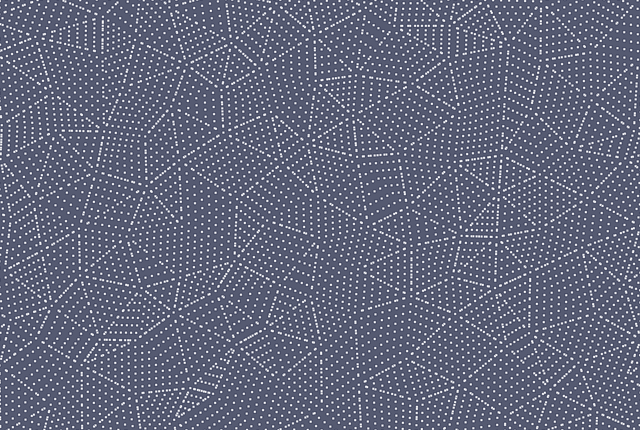
Reproduce this pattern procedurally as a Shadertoy shader.

```glsl
// Dotted triangle mesh: every triangle is filled with its own even grid of small pale dots.

#define CELL 0.121          // mean edge of a mesh triangle, in canvas heights
#define JITTER 0.54         // scatter of mesh corners, in cells
#define TILT 0.5236         // rotation of the mesh: edges near 30, 90, 150 degrees
#define DOT_SPACING 0.0167  // mean distance between dots
#define COUNT_SPREAD 1.3    // random spread of the dot count along an edge
#define DOT_HALF 0.00236    // half the side of a square dot
#define SOFTNESS 1.2        // width of the dot edges, in pixels
#define HALO_INNER 0.0053   // dark ring around each dot: fade start
#define HALO_OUTER 0.0063   // and fade end
#define GROUND vec3(0.334, 0.353, 0.445)
#define SHADE vec3(0.270, 0.290, 0.390)
#define INK vec3(0.985, 0.985, 0.99)

vec2 hash22(vec2 p) {
    vec3 q = fract(p.xyx * vec3(0.1031, 0.1030, 0.0973));
    q += dot(q, q.yzx + 33.33);
    return fract((q.xx + q.yz) * q.zy);
}

float cross2(vec2 a, vec2 b) {
    return a.x * b.y - a.y * b.x;
}

mat2 rotation(float angle) {
    float c = cos(angle), s = sin(angle);
    return mat2(c, s, -s, c);
}

// Axes of the triangular mesh
mat2 meshAxes() {
    return CELL * rotation(TILT) * mat2(1.0, 0.0, 0.5, 0.866);
}

// Scattered mesh corner of a grid cell
vec2 corner(vec2 cell) {
    vec2 offset = (hash22(cell + 71.0) - 0.5) * JITTER;
    return meshAxes() * cell + offset * CELL;
}

// Adds the dots of triangle abc; result.x is dot coverage, result.y is halo
void addTriangle(vec2 p, vec2 a, vec2 b, vec2 c, float seed, float pixel, inout vec2 result) {
    vec2 e1 = b - a, e2 = c - a, q = p - a;
    float det = cross2(e1, e2);
    if (abs(det) < 1e-6) return;

    // Small triangles get fewer, but somewhat closer dots
    float areaRatio = abs(det) / (0.866 * CELL * CELL);
    float count = CELL / DOT_SPACING * pow(areaRatio, 0.4);
    float n = max(1.0, round(count + (seed - 0.5) * COUNT_SPREAD));
    vec2 uv = vec2(cross2(q, e2), cross2(e1, q)) / det * n;
    if (min(uv.x, uv.y) < -1.5 || uv.x + uv.y > n + 1.5) return;

    vec2 base = round(uv);
    float edge = pixel * SOFTNESS;
    for (int j = -1; j <= 1; j++)
    for (int i = -1; i <= 1; i++) {
        vec2 g = base + vec2(i, j);
        if (min(g.x, g.y) < 0.0 || g.x + g.y > n) continue;
        vec2 d = q - (g.x * e1 + g.y * e2) / n;
        vec2 cover = clamp((DOT_HALF - abs(d)) / edge + 0.5, 0.0, 1.0);
        float halo = 1.0 - smoothstep(HALO_INNER, HALO_OUTER, length(d));
        result = max(result, vec2(cover.x * cover.y, halo));
    }
}

void mainImage(out vec4 fragColor, in vec2 fragCoord) {
    float pixel = 1.0 / iResolution.y;
    vec2 p = fragCoord * pixel;
    vec2 home = floor(inverse(meshAxes()) * p);
    vec2 marks = vec2(0.0);

    // Split each nearby quad along its shorter diagonal
    for (int y = -1; y <= 1; y++)
    for (int x = -1; x <= 1; x++) {
        vec2 cell = home + vec2(x, y);
        vec2 a = corner(cell);
        vec2 b = corner(cell + vec2(1, 0));
        vec2 c = corner(cell + vec2(1, 1));
        vec2 d = corner(cell + vec2(0, 1));
        vec2 seed = hash22(cell + 23.5);
        if (distance(a, c) < distance(b, d)) {
            addTriangle(p, a, b, c, seed.x, pixel, marks);
            addTriangle(p, a, c, d, seed.y, pixel, marks);
        } else {
            addTriangle(p, b, c, d, seed.x, pixel, marks);
            addTriangle(p, b, d, a, seed.y, pixel, marks);
        }
    }

    vec3 color = mix(GROUND, SHADE, marks.y);
    color = mix(color, INK, marks.x);
    fragColor = vec4(color, 1.0);
}
```
